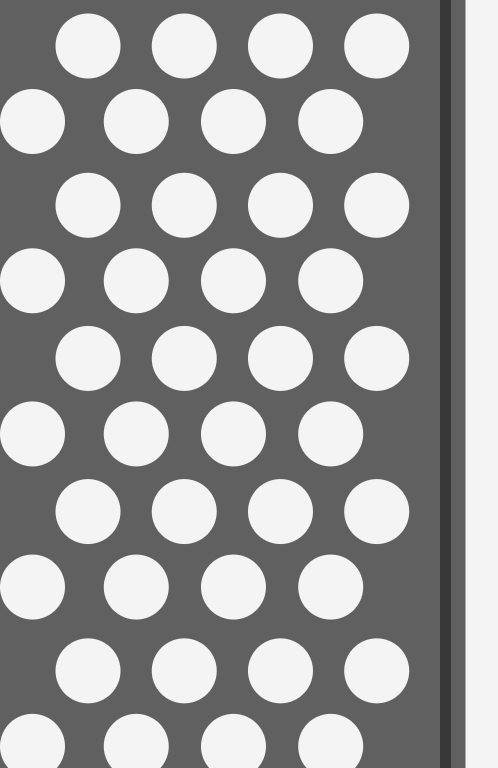
Reproduce this pattern procedurally as a Shadertoy shader.

```glsl
// Perforated grey sheet: staggered rows of pale round holes beside a dark seam and a pale margin.
#define HOLE_RADIUS 0.0423
#define FIRST_ROW 0.0599
#define PAIR_PITCH 0.2034
#define ROW_STEP 0.0983
#define ROW_WOBBLE 0.0040
#define RIGHT_ROW vec2(0.1146, 0.1253)  // first centre, spacing
#define LEFT_ROW vec2(0.0508, 0.1266)
#define EDGE_SHIFT 0.0085
#define SEAM vec2(0.5729, 0.5872)
#define SHEET_EDGE 0.6061

const int PAIRS = 5;
const int COLUMNS = 4;
const vec3 SHEET = vec3(0.378);
const vec3 PALE = vec3(0.957);
const vec3 DARK = vec3(0.22);

// Centre of a hole; lower rows of each pair sit further left.
vec2 holeCentre(int pair, int row, int column) {
    float k = float(pair), c = float(column);
    vec2 layout_ = row == 0 ? RIGHT_ROW : LEFT_ROW;
    float x = layout_.x + layout_.y * c;
    if (row == 1 && column == 0) x -= EDGE_SHIFT;
    float y = FIRST_ROW + PAIR_PITCH * k + ROW_STEP * float(row);
    return vec2(x, y + ROW_WOBBLE * sin(k * 1.5708));
}

// Signed distance to the nearest hole.
float holes(vec2 p) {
    float d = 1.0;
    for (int pair = 0; pair < PAIRS; pair++)
        for (int row = 0; row < 2; row++)
            for (int column = 0; column < COLUMNS; column++)
                d = min(d, length(p - holeCentre(pair, row, column)) - HOLE_RADIUS);
    return d;
}

// Smooth coverage of a shape from its signed distance.
float cover(float d, float pixel) {
    return clamp(0.5 - d / pixel, 0.0, 1.0);
}

void mainImage(out vec4 fragColor, in vec2 fragCoord) {
    // Canvas height is one unit, measured down from the top.
    float pixel = 1.0 / iResolution.y;
    vec2 p = vec2(fragCoord.x, iResolution.y - fragCoord.y) * pixel;

    // Sheet with holes
    vec3 color = mix(SHEET, PALE, cover(holes(p), pixel));

    // Dark seam and pale margin
    float seam = max(SEAM.x - p.x, p.x - SEAM.y);
    color = mix(color, DARK, cover(seam, pixel));
    color = mix(color, PALE, cover(SHEET_EDGE - p.x, pixel));

    fragColor = vec4(color, 1.0);
}
```
